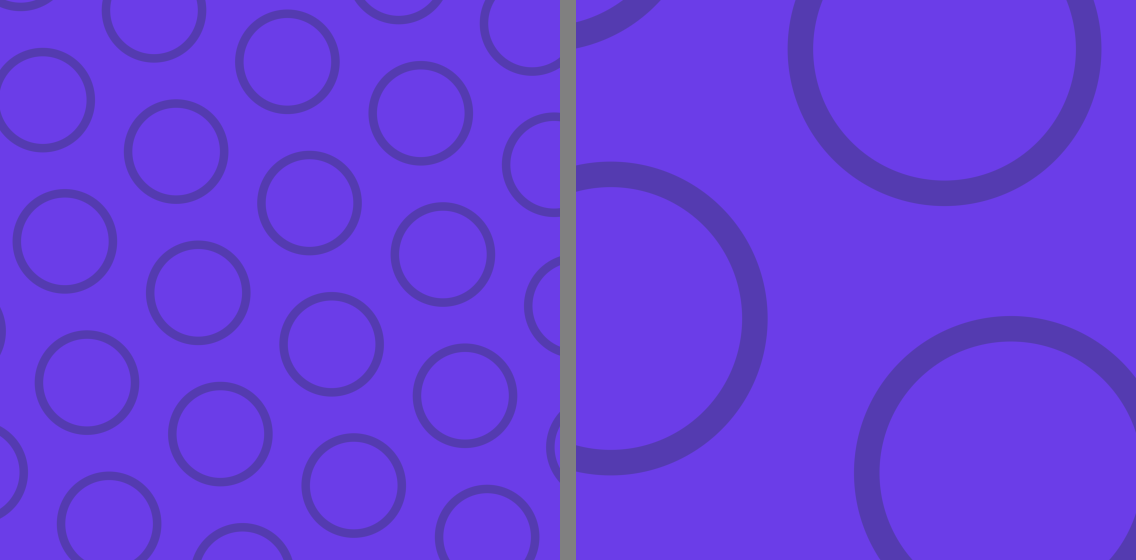
Left: the whole. Right: its middle third, enlarged.
A Shadertoy shader for this pattern:

```glsl
// Thin muted rings on a tilted triangular lattice over a flat violet ground.

const vec3  GROUND_COLOR = vec3(0.42, 0.24, 0.91);
const vec3  RING_COLOR   = vec3(0.33, 0.23, 0.69);
const float SPACING      = 0.2553;               // between neighbouring centres
const float RADIUS       = 0.0858;               // to the middle of the line
const float LINE_WIDTH   = 0.0152;
const float TILT         = radians(-21.1);       // direction of one lattice row
const vec2  ANCHOR       = vec2(0.5527, 0.6374); // centre of one ring

vec2 rotateInto(vec2 p, float angle) {
    float c = cos(angle), s = sin(angle);
    return vec2(c * p.x + s * p.y, c * p.y - s * p.x);
}

// Offset from the nearest point of a triangular lattice:
// two rectangular grids, the second shifted by half a cell.
vec2 nearestLatticeOffset(vec2 p, float spacing) {
    vec2 cell = spacing * vec2(1.0, sqrt(3.0));
    vec2 a = (fract(p / cell + 0.5) - 0.5) * cell;
    vec2 b = (fract(p / cell) - 0.5) * cell;
    return dot(a, a) < dot(b, b) ? a : b;
}

float ringDistance(vec2 p, float radius, float width) {
    return abs(length(p) - radius) - 0.5 * width;
}

void mainImage(out vec4 fragColor, in vec2 fragCoord) {
    float pixel = 1.0 / iResolution.y;
    vec2 p = rotateInto(fragCoord * pixel - ANCHOR, TILT);

    // Ring coverage with a soft edge about one pixel wide
    float d = ringDistance(nearestLatticeOffset(p, SPACING), RADIUS, LINE_WIDTH);
    float ring = 1.0 - smoothstep(-0.75 * pixel, 0.75 * pixel, d);

    fragColor = vec4(mix(GROUND_COLOR, RING_COLOR, ring), 1.0);
}
```
